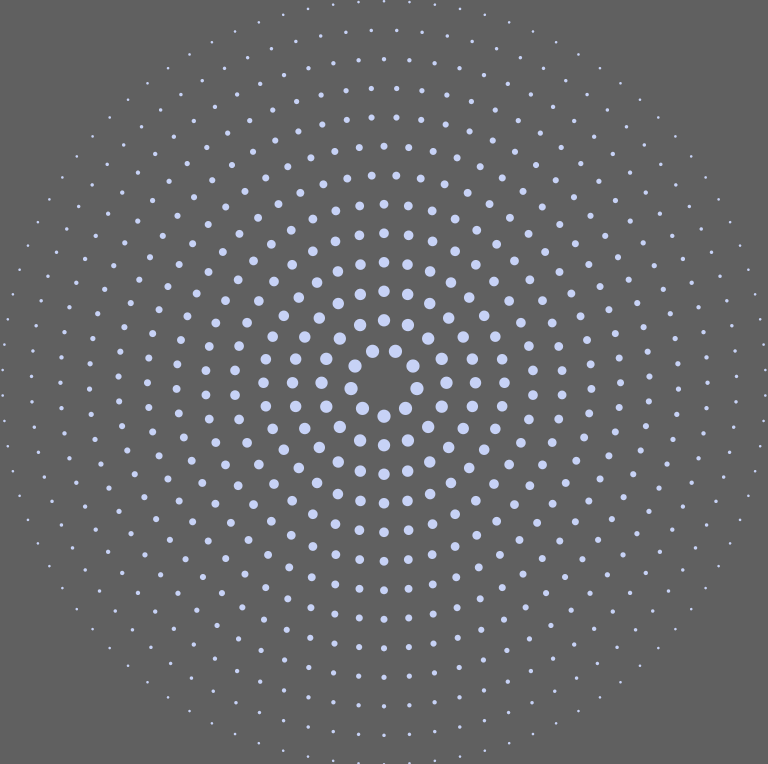
Write a Shadertoy shader that draws this pattern.

```glsl
const float TAU = 6.2831853;

// Dots on each ring, from the innermost outwards
const int ringDots[13] = int[13](9, 16, 24, 32, 38, 46, 53, 60, 67, 73, 80, 87, 94);

// Signed distance to the nearest dot of the concentric rings
float dotRings(vec2 p) {
    float ring = clamp(round((length(p) - 0.0438) / 0.03797), 0.0, 12.0);
    float ringRadius = 0.0438 + 0.03797 * ring;

    // Snap the angle, measured from straight down, to the nearest dot
    float angleStep = TAU / float(ringDots[int(ring)]);
    float angle = round(atan(p.x, -p.y) / angleStep) * angleStep;
    vec2 dotCenter = ringRadius * vec2(sin(angle), -cos(angle));

    // Dots shrink steadily towards the rim
    float dotRadius = 0.0086 - 0.00058 * ring;
    return length(p - dotCenter) - dotRadius;
}

void mainImage(out vec4 fragColor, in vec2 fragCoord) {
    vec2 p = (fragCoord - 0.5 * iResolution.xy) / iResolution.y;
    p.y += 0.001;

    // Edge coverage about one pixel wide
    float coverage = clamp(0.5 - dotRings(p) * iResolution.y, 0.0, 1.0);

    vec3 slate = vec3(0.378);
    vec3 periwinkle = vec3(0.78, 0.825, 0.965);
    fragColor = vec4(mix(slate, periwinkle, coverage), 1.0);
}
```
